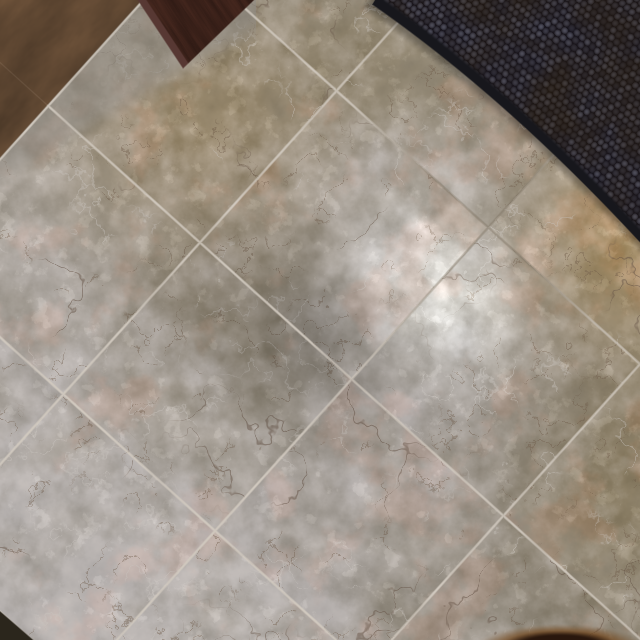
Write a Shadertoy shader that draws this texture.

```glsl
#define TILE_SIZE 0.319
#define TILE_ANGLE 0.733
#define TILE_ORIGIN vec2(0.5495, 0.4076)
#define GROUT_HALF 0.0018
#define NUBS 98.0
#define TAN vec3(0.53, 0.48, 0.38)
#define GREY vec3(0.59, 0.56, 0.51)
#define PALE vec3(0.71, 0.69, 0.68)
#define GROUT vec3(0.82, 0.79, 0.75)
#define WOOD vec3(0.36, 0.27, 0.19)
#define RUG_DARK vec3(0.11, 0.09, 0.10)
#define RUG_LIGHT vec3(0.29, 0.28, 0.31)

float hash(vec2 p) {
    vec3 q = fract(vec3(p.xyx) * 0.1031);
    q += dot(q, q.yzx + 33.33);
    return fract((q.x + q.y) * q.z);
}

float noise(vec2 p) {
    vec2 i = floor(p), f = fract(p);
    f = f * f * (3.0 - 2.0 * f);
    return mix(mix(hash(i), hash(i + vec2(1, 0)), f.x),
               mix(hash(i + vec2(0, 1)), hash(i + vec2(1, 1)), f.x), f.y);
}

float fbm(vec2 p) {
    float sum = 0.0, amp = 0.5;
    for (int i = 0; i < 5; i++) {
        sum += amp * noise(p);
        p = mat2(1.6, 1.2, -1.2, 1.6) * p + 7.3;
        amp *= 0.5;
    }
    return sum / 0.97;
}

// Soft round spot
float blob(vec2 p, vec2 center, float radius) {
    vec2 d = (p - center) / radius;
    return exp(-dot(d, d));
}

// Signed distance to the line a-b, positive on its left
float side(vec2 p, vec2 a, vec2 b) {
    return dot(p - a, normalize(vec2(a.y - b.y, b.x - a.x)));
}

// Thin broken crack along a noise contour
float vein(vec2 p, float width) {
    float ridge = abs(fbm(p) - 0.5);
    return (1.0 - smoothstep(0.0, width, ridge)) * smoothstep(0.54, 0.74, noise(p * 0.9 + 31.0));
}

vec3 marble(vec2 uv, vec2 cell) {
    vec2 id = floor(cell);
    vec2 s = cell + 17.0 * vec2(hash(id + 50.0), hash(id + 91.0));
    float cloud = fbm(s * 3.5) - 0.5, mottle = fbm(s * 11.0 + 5.0) - 0.5;

    // Uneven light and warmth across the floor
    float pale = 0.95 * blob(uv, vec2(0.08, 0.08), 0.36) + 0.55 * blob(uv, vec2(0.02, 0.55), 0.22)
               + 0.55 * blob(uv, vec2(0.62, 0.62), 0.24) + 0.45 * blob(uv, vec2(0.68, 0.42), 0.20)
               + 0.50 * blob(uv, vec2(0.50, 0.08), 0.25);
    float warm = blob(uv, vec2(0.98, 0.62), 0.17) + blob(uv, vec2(1.0, 0.24), 0.19)
               + 0.7 * blob(uv, vec2(0.62, 0.91), 0.18) + 0.6 * blob(uv, vec2(0.32, 0.82), 0.18)
               + 0.6 * blob(uv, vec2(0.36, 0.47), 0.19);
    vec3 col = mix(GREY, TAN, clamp(warm + cloud * 0.9, 0.0, 1.0));
    col = mix(col, PALE, clamp(pale + cloud * 1.1 + mottle * 0.7, 0.0, 1.0));
    col += mottle * vec3(0.13, 0.12, 0.11) + 0.03 * (hash(id) - 0.5);
    col += vec3(0.07, 0.03, -0.03) * (blob(uv, vec2(1.0, 0.64), 0.16) + 0.5 * blob(uv, vec2(0.3, 0.8), 0.2));
    col += vec3(0.035, 0.0, -0.01) * smoothstep(0.55, 0.75, fbm(s * 5.0 + 40.0));

    // Cracks, pits and chalky flecks
    col = mix(col, vec3(0.40, 0.33, 0.28), 0.5 * vein(s * 3.0, 0.010));
    col = mix(col, vec3(0.42, 0.34, 0.27), 0.4 * vein(s * 9.0 + 11.0, 0.018));
    col = mix(col, vec3(0.79, 0.77, 0.75), 0.4 * vein(s * 7.0 + 23.0, 0.022));
    col += 0.05 * smoothstep(0.62, 0.75, fbm(s * 16.0 + 60.0));

    // Shadows and the glossy reflection
    col *= 1.0 - 0.17 * blob(uv, vec2(0.48, 0.46), 0.12) - 0.08 * blob(uv, vec2(0.33, 0.55), 0.14);
    float shade = smoothstep(-0.02, 0.02, side(uv, vec2(0.0, 0.72), vec2(0.29, 0.89)));
    col = mix(col, vec3(0.57, 0.55, 0.52) + mottle * 0.1, 0.65 * shade * step(uv.x, 0.4));
    float gloss = blob(uv, vec2(0.66, 0.59), 0.10) + blob(uv, vec2(0.72, 0.50), 0.09);
    return col + gloss * vec3(0.12, 0.13, 0.13) * (1.0 + mottle);
}

vec3 rug(vec2 cell, float inset) {
    vec2 k = cell * TILE_SIZE * NUBS;
    k.x += 0.5 * mod(floor(k.y), 2.0) + 0.7 * noise(k * 0.15);
    vec2 g = fract(k) - 0.5;
    float bump = clamp(1.0 - 3.2 * dot(g, g), 0.0, 1.0) * (0.35 + 0.65 * hash(floor(k)));
    float patchy = fbm(cell * 5.0);
    vec3 col = mix(RUG_DARK, RUG_LIGHT, bump * (0.5 + patchy));
    col += (patchy - 0.5) * vec3(-0.06, -0.02, 0.08);
    return mix(vec3(0.09, 0.09, 0.11), col, smoothstep(0.012, 0.020, inset));
}

void mainImage(out vec4 fragColor, in vec2 fragCoord) {
    vec2 uv = fragCoord / iResolution.xy;
    float px = 1.0 / iResolution.y;
    float c = cos(TILE_ANGLE), s = sin(TILE_ANGLE);
    vec2 q = uv - TILE_ORIGIN;
    vec2 cell = vec2(c * q.x - s * q.y, s * q.x + c * q.y) / TILE_SIZE;
    vec3 col = marble(uv, cell);

    // Grout, stained and dull under the reflection
    vec2 gap = abs(fract(cell + 0.5) - 0.5) * TILE_SIZE;
    float grout = 1.0 - smoothstep(GROUT_HALF - px, GROUT_HALF + px, min(gap.x, gap.y));
    float dull = clamp(1.3 * blob(uv, vec2(0.75, 0.64), 0.17), 0.0, 1.0);
    float wear = 0.65 + 0.35 * noise(uv * 25.0);
    col = mix(col, mix(GROUT, vec3(0.52, 0.48, 0.42), dull), grout * wear * (1.0 - 0.35 * dull));

    // Brown panel beyond the tiled area
    float panel = (-2.0 - cell.x) * TILE_SIZE;
    vec3 brown = WOOD * (0.75 + 0.5 * fbm(cell * vec2(9.0, 4.0)));
    brown += 0.05 * (1.0 - smoothstep(0.0, 0.002, gap.y));
    col = mix(col, brown, smoothstep(0.002 - px, 0.002 + px, panel));

    // Wooden leg with a lit side face
    vec2 tip = vec2(0.286, 0.893);
    float left = side(uv, vec2(0.215, 1.0), tip), right = side(uv, tip, vec2(0.397, 1.0));
    vec3 leg = vec3(0.23, 0.13, 0.10) * (0.7 + 0.6 * fbm(vec2(left * 160.0, uv.y * 14.0)));
    leg = mix(vec3(0.34, 0.22, 0.20), leg, smoothstep(0.010, 0.013, left));
    col = mix(col, leg, smoothstep(-px, px, min(left, right)));

    // Rug with a curved dark hem
    float t = uv.x - 0.586;
    float inset = min((uv.y - 0.99 + 0.70 * t + 0.46 * t * t) * 0.75, t + 0.6 * (1.0 - uv.y));
    col *= 1.0 - 0.3 * smoothstep(-0.018, 0.0, inset);
    col = mix(col, rug(cell, inset), smoothstep(-px, px, inset));

    // Dark objects at the lower border
    float mound = length((uv - vec2(0.875, -0.01)) / vec2(0.10, 0.027));
    col = mix(col, vec3(0.45, 0.29, 0.13), 0.8 * (1.0 - smoothstep(0.8, 1.35, mound)));
    col = mix(col, vec3(0.16, 0.09, 0.05), 1.0 - smoothstep(0.6, 0.95, mound));
    float corner = side(uv, vec2(0.052, 0.0), vec2(0.0, 0.045));
    col = mix(col, vec3(0.17, 0.15, 0.11), smoothstep(-px, px, corner));

    fragColor = vec4(clamp(col, 0.0, 1.0), 1.0);
}
```
